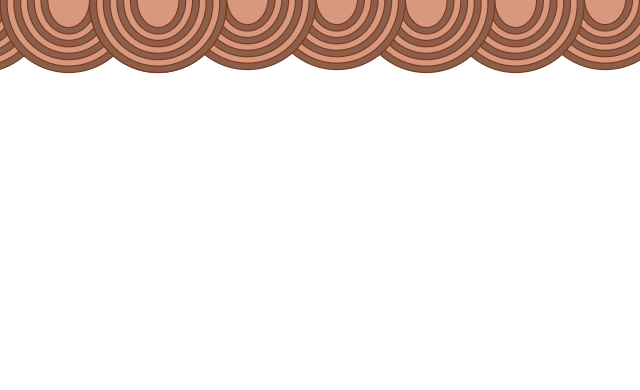
Write a WebGL 1 fragment shader that draws this background.

```glsl
precision highp float;
uniform vec2 u_resolution;

// Lengths are fractions of the canvas width
#define SPACING 0.1397
#define TOP_SCALLOP_X 0.2470
#define INNER_RADII vec2(0.0326, 0.0430)
#define OUTER_RADII vec2(0.1068)
#define OUTER_DROP 0.0065
#define RAISE 0.0046
#define HALF_STROKE 0.0009
#define RINGS 7
#define REACH 6
#define LIGHT_CLAY vec3(0.84, 0.60, 0.49)
#define DARK_CLAY vec3(0.55, 0.37, 0.30)
#define OUTLINE vec3(0.49, 0.22, 0.10)

// Approximate signed distance to an ellipse
float ellipseDistance(vec2 p, vec2 radii) {
  float k = max(length(p / radii), 0.001);
  float slope = max(length(p / (radii * radii)), 0.001);
  return k * (k - 1.0) / slope;
}

// Nested bands, painted from the rim inward
vec3 paintScallop(vec3 color, vec2 p, float index, float pixel) {
  float phase = mod(max(index, 0.0), 4.0);
  float raised = step(0.5, phase) * step(phase, 2.5);
  p -= vec2(TOP_SCALLOP_X + index * SPACING, -RAISE * raised);
  for (int i = 0; i <= RINGS; i++) {
    float t = 1.0 - float(i) / float(RINGS);
    vec2 center = vec2(0.0, OUTER_DROP * t);
    float d = ellipseDistance(p - center, mix(INNER_RADII, OUTER_RADII, t));
    vec3 band = mix(DARK_CLAY, LIGHT_CLAY, mod(float(i), 2.0));
    float fill = smoothstep(0.5, -0.5, d / pixel);
    float stroke = clamp((HALF_STROKE - abs(d)) / pixel + 0.5, 0.0, 1.0);
    color = mix(color, band, fill);
    color = mix(color, OUTLINE, stroke);
  }
  return color;
}

void main() {
  // Horizontal position and depth below the top edge
  float pixel = 1.0 / u_resolution.x;
  vec2 p = vec2(gl_FragCoord.x, u_resolution.y - gl_FragCoord.y) * pixel;
  vec3 color = vec3(1.0);

  // Both sides overlap toward the topmost scallop
  for (int i = 0; i <= REACH; i++) {
    float index = float(REACH - i);
    color = paintScallop(color, p, -index, pixel);
    color = paintScallop(color, p, index, pixel);
  }
  gl_FragColor = vec4(color, 1.0);
}
```
